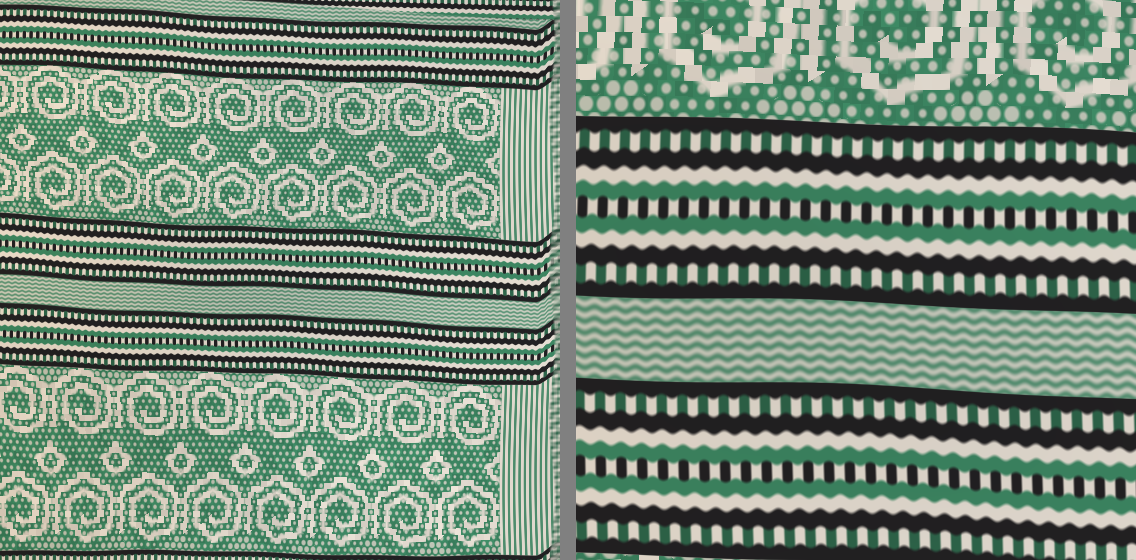
Left: the whole. Right: its middle third, enlarged.
A WebGL 1 fragment shader for this pattern:

```glsl
precision highp float;
// Folded woven cloth: two fields of spiral hexagons and small diamonds,
// separated by dashed stripe bands that sag to the right. The motifs are
// distance functions snapped to a staggered grid of stitches.
uniform vec2 u_resolution;

#define CREAM vec3(0.87, 0.84, 0.79)
#define GREEN vec3(0.23, 0.51, 0.37)
#define SAGE vec3(0.57, 0.67, 0.59)
#define BLACK vec3(0.13, 0.125, 0.13)
#define STITCHES vec2(10.0, 11.0)
#define DASHES 82.0
#define BAND_HEIGHT 0.108
#define FIELD_RIGHT 0.895
#define UPPER_PITCH 0.107
#define LOWER_PITCH 0.115
#define SAG 0.048
#define TAU 6.28319

float hash(vec2 p) {
  return fract(sin(dot(p, vec2(41.3, 289.1))) * 4375.85);
}

// Soft step from 0 to 1 around an edge.
float rise(float edge, float soft, float x) {
  return smoothstep(edge - soft, edge + soft, x);
}

float inside(float lo, float hi, float x) {
  float soft = 0.8 / u_resolution.y;
  return rise(lo, soft, x) * (1.0 - rise(hi, soft, x));
}

float hexRadius(vec2 p) {
  p = abs(p);
  return max(p.x, 0.5 * p.x + 0.8 * p.y);
}

// Distance to a hexagonal outline that turns inward into a hook.
float spiralLine(vec2 p) {
  float turn = fract(atan(p.y, p.x) / TAU + 0.6);
  float q = (0.43 - hexRadius(p)) / 0.18 - smoothstep(0.55, 1.0, turn);
  return abs(q - clamp(floor(q + 0.5), 0.0, 1.0)) * 0.18;
}

float diamondLine(vec2 p) {
  float r = abs(p.x) + abs(p.y);
  return min(abs(r - 0.2), r + 0.015) * 0.75;
}

// One motif field; w runs from 0 to 1 down its height.
vec3 motifField(float x, float w, float pitch) {
  vec2 q = vec2((x - FIELD_RIGHT) / pitch, (w - 0.5) * 2.6);
  vec2 grid = q * STITCHES;
  grid.x += 0.5 * mod(floor(grid.y), 2.0);
  vec2 id = floor(grid);
  vec2 f = fract(grid) - 0.5;
  vec2 s = q - 0.6 * f / STITCHES;
  float tone = hash(id);

  vec2 hexPos = vec2(fract(s.x) - 0.5, abs(s.y) - 0.75);
  hexPos.y *= sign(s.y);
  vec2 diamondPos = vec2(fract(s.x + 0.5) - 0.5, s.y);
  float line = min(spiralLine(hexPos), diamondLine(diamondPos));
  float corner = step(0.5, hexRadius(hexPos)) * step(0.85, abs(s.y));

  float soft = max(0.1, 0.8 * STITCHES.x / (pitch * u_resolution.x));
  float size = 0.24 + 0.13 * corner + 0.08 * (tone - 0.5);
  float speck = 1.0 - rise(size, soft, length(f * vec2(1.0, 0.8)));
  float thread = 1.0 - rise(0.043, soft * 0.1, line);
  vec3 ground = GREEN * (0.93 + 0.14 * tone);
  vec3 col = mix(ground, CREAM * 0.95, 0.85 * speck);
  return mix(col, CREAM * (0.94 + 0.1 * tone), thread);
}

// Eleven mirrored rows: dashes at the core, then plain and dotted rows.
vec3 stripeBand(float t, float x) {
  float wave = sin(TAU * DASHES * x);
  float tooth = rise(0.0, 0.45, wave);
  float k = abs(t * 11.0 - 5.5) + 0.13 * wave;
  float soft = max(0.15, 8.0 / (BAND_HEIGHT * 11.0 * u_resolution.y) * 11.0 * 0.1);
  vec3 col = mix(BLACK, CREAM, tooth);
  col = mix(col, GREEN, rise(0.55, soft, k));
  col = mix(col, CREAM, rise(1.5, soft, k));
  col = mix(col, BLACK, rise(2.4, soft, k));
  col = mix(col, mix(GREEN * 0.75, CREAM, tooth), rise(3.5, soft, k));
  return mix(col, BLACK, rise(4.6, soft, k));
}

vec3 layBand(vec3 col, float top, vec2 p) {
  float mask = inside(top, top + BAND_HEIGHT, p.y);
  return mix(col, stripeBand((p.y - top) / BAND_HEIGHT, p.x), mask);
}

void main() {
  vec2 uv = gl_FragCoord.xy / u_resolution;
  float x = uv.x;
  float y = 1.0 - uv.y;

  // Sag, ripples and the pinch at the right hem.
  float v = y - x * (SAG - 0.035 * smoothstep(0.55, 1.0, y));
  v += 0.0025 * sin(x * 9.0 + y * 5.0) + 0.001 * sin(x * 31.0 - y * 13.0);
  v += 0.025 * smoothstep(0.955, 1.0, x);
  float bend = x + 0.003 * sin(y * 11.0 + x * 5.0);
  vec2 p = vec2(bend, v);

  // Plain ribbed weave.
  float rib = sin(TAU * 142.0 * v + 0.9 * sin(TAU * DASHES * x));
  vec3 col = SAGE + (rib > 0.0 ? CREAM - SAGE : SAGE - GREEN) * rib * 0.65;

  // Motif fields and the vertical stripes beside them.
  vec3 upper = motifField(bend, (v - 0.114) / 0.269, UPPER_PITCH);
  vec3 lower = motifField(bend, (v - 0.649) / 0.332, LOWER_PITCH);
  vec3 motifs = mix(upper, lower, step(0.5, v));
  float stripe = rise(-0.15, 0.5, sin(TAU * 105.0 * (bend - FIELD_RIGHT)));
  vec3 side = mix(mix(GREEN, SAGE, 0.2), CREAM, stripe);
  motifs = mix(motifs, side, rise(FIELD_RIGHT, 0.8 / u_resolution.x, bend));
  col = mix(col, motifs, inside(0.114, 0.383, v) + inside(0.649, 0.981, v));

  col = layBand(col, 0.008, p);
  col = layBand(col, 0.383, p);
  col = layBand(col, 0.541, p);
  col = layBand(col, 0.981, p);

  // Second layer of cloth along the top, and the frayed hem.
  float fold = 0.038 * smoothstep(0.3, 1.0, x) - 0.003;
  vec3 behind = stripeBand(fract((y - 0.025 * x + 0.03) / 0.09), x);
  col = mix(col, behind, 1.0 - rise(fold, 0.002, y));
  float fray = 0.5 + 0.3 * sin(y * 330.0 + x * 190.0) + 0.2 * sin(y * 713.0);
  float hem = rise(0.986 + 0.005 * sin(y * 23.0), 0.003, x);
  col = mix(col, mix(GREEN * 0.7, CREAM, fray), hem * 0.75);

  // Warm fading to the left and broad uneven light.
  col *= mix(vec3(1.01, 0.975, 0.94), vec3(1.0, 1.0, 1.01), smoothstep(0.0, 0.6, x));
  col *= 1.0 + 0.025 * sin(x * 6.0 + y * 4.0) + 0.015 * sin(y * 17.0 - x * 9.0);
  gl_FragColor = vec4(col, 1.0);
}
```
